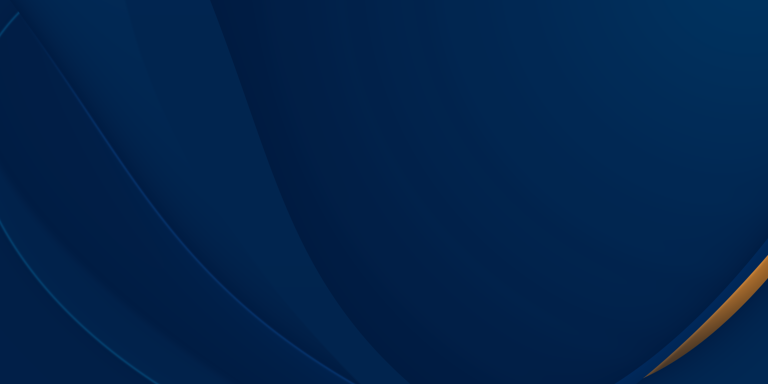
Write a WebGL 1 fragment shader that draws this background.

```glsl
precision highp float;
// Overlapping navy folds with soft shadows, lit rims and a gold ribbon at the lower right.

uniform vec2 u_resolution;

const vec3 DEEP = vec3(0.0, 0.103, 0.252);
const vec3 NAVY = vec3(0.004, 0.130, 0.290);
const vec3 OCEAN = vec3(0.006, 0.160, 0.330);
const vec3 TEAL = vec3(0.0, 0.198, 0.372);
const vec3 ROYAL = vec3(0.0, 0.165, 0.370);
const vec3 RIM_BLUE = vec3(0.03, 0.22, 0.46);
const vec3 RIM_CYAN = vec3(0.02, 0.31, 0.50);
const vec3 GOLD = vec3(0.67, 0.43, 0.18);
const vec3 BRONZE = vec3(0.27, 0.21, 0.16);

// Approximate signed distance to a polynomial curve falling from start; positive to its right
float foldDistance(vec2 p, vec2 start, vec3 k) {
  float s = start.y - p.y;
  float edge = start.x + s * (k.x + k.y * s + k.z * s * s * s);
  float slope = k.x + 2.0 * k.y * s + 4.0 * k.z * s * s * s;
  return (p.x - edge) / sqrt(1.0 + slope * slope);
}

// Antialiased coverage of the positive side
float cover(float d, float pixel) {
  return smoothstep(-pixel, pixel, d);
}

// Soft falloff on the positive side of an edge
float shade(float d, float width) {
  return exp(-max(d, 0.0) / width);
}

// Thin line centred on an edge
float rim(float d, float width) {
  return exp(-d * d / (width * width));
}

// Main panel: radial gradient from the upper right with faint concentric ripples
vec3 panelColor(vec2 p) {
  float r = length(p - vec2(1.95, 1.1));
  vec3 color = mix(TEAL, OCEAN, smoothstep(0.0, 0.65, r));
  color = mix(color, NAVY, smoothstep(0.45, 1.15, r));
  color = mix(color, DEEP, 0.8 * smoothstep(1.0, 1.5, r));
  float ripple = sin(r * 42.0) + 0.5 * sin(r * 71.0 + 1.0);
  return color + vec3(0.0, 0.0018, 0.0022) * ripple * smoothstep(0.2, 0.9, r);
}

// Lower left sheets, split by a soft crease and a cyan rim
vec3 cornerColor(vec2 p, float crease, float cyan, float lit, float pixel) {
  vec3 color = mix(NAVY, DEEP, 0.45);
  color = mix(color, ROYAL, 0.4 * shade(-lit, 0.05) * (1.0 - p.y));
  color = mix(color, DEEP, 0.6 * shade(crease, 0.06));
  vec3 band = mix(NAVY, OCEAN, 0.3 * shade(cyan, 0.05));
  color = mix(color, band, cover(-crease, 0.016));
  vec3 base = mix(NAVY, DEEP, 0.25 + 0.4 * shade(-cyan, 0.03));
  color = mix(color, base, cover(-cyan, pixel));
  return mix(color, RIM_CYAN, 0.6 * rim(cyan, 0.0035));
}

// Gold ribbon tone, fading to bronze towards its lower tip
vec3 ribbonColor(vec2 p, float top) {
  vec3 color = mix(BRONZE, GOLD, smoothstep(0.0, 0.30, p.y));
  color *= 1.0 - 0.15 * smoothstep(0.0, 0.04, -top);
  return color + 0.2 * GOLD * rim(top, 0.005);
}

void main() {
  vec2 p = gl_FragCoord.xy / u_resolution.y;
  float pixel = 0.75 / u_resolution.y;

  // Left folds, from the main panel outwards
  float panel = foldDistance(p, vec2(0.547, 1.0), vec3(0.387, -0.107, 0.2415));
  float inner = foldDistance(p, vec2(0.326, 1.0), vec3(0.232, 0.380, 0.0));
  float lit = foldDistance(p, vec2(0.026, 1.0), vec3(0.74, -0.18, 0.338));
  float crease = foldDistance(p, vec2(0.0, 0.565), vec3(0.62, 0.80, 0.0));
  float cyan = foldDistance(p, vec2(0.0, 0.422), vec3(0.53, 0.90, 0.80));

  // Right folds swap the axes and stop before their curves turn upwards again
  vec2 q = vec2(p.y, max(p.x, 1.25));
  float sweep = foldDistance(q, vec2(0.38, 2.0), vec3(-1.27, 0.80, 0.0));
  float goldTop = foldDistance(q, vec2(0.336, 2.0), vec3(-1.15, 0.50, 0.0));
  float goldBottom = foldDistance(q, vec2(0.276, 2.0), vec3(-1.15, 1.07, 0.0));

  // Main panel with shadows cast by both neighbours
  vec3 color = panelColor(p);
  color = mix(color, DEEP, 0.8 * shade(panel, 0.07));
  color = mix(color, DEEP, 0.75 * shade(sweep, 0.05));

  // Two middle sheets
  vec3 sheet = mix(NAVY, OCEAN, 0.4 + 0.15 * p.y);
  color = mix(color, sheet, cover(-panel, pixel));
  vec3 bright = mix(NAVY, OCEAN, 0.2 + 0.8 * p.y);
  bright = mix(bright, DEEP, 0.95 * shade(lit, 0.05));
  color = mix(color, bright, cover(-inner, 2.0 * pixel));

  // Lower left corner and its lit rim
  color = mix(color, cornerColor(p, crease, cyan, lit, pixel), cover(-lit, pixel));
  float rimFade = 1.0 - smoothstep(0.6, 1.0, p.y);
  color = mix(color, RIM_BLUE, 0.6 * rim(lit + 0.002, 0.0035) * rimFade);

  // Lower right band, ribbon and the sheet beneath it
  vec3 band = mix(NAVY, ROYAL, 0.45 + 0.4 * shade(-sweep, 0.02));
  color = mix(color, band, cover(-sweep, pixel));
  vec3 under = mix(OCEAN, DEEP, 0.75 * shade(-goldBottom, 0.06));
  color = mix(color, under, cover(-max(goldTop, goldBottom), pixel));
  float ribbon = cover(-goldTop, pixel) * cover(goldBottom, pixel) * step(1.675, p.x);
  color = mix(color, ribbonColor(p, goldTop), ribbon);

  gl_FragColor = vec4(color, 1.0);
}
```
